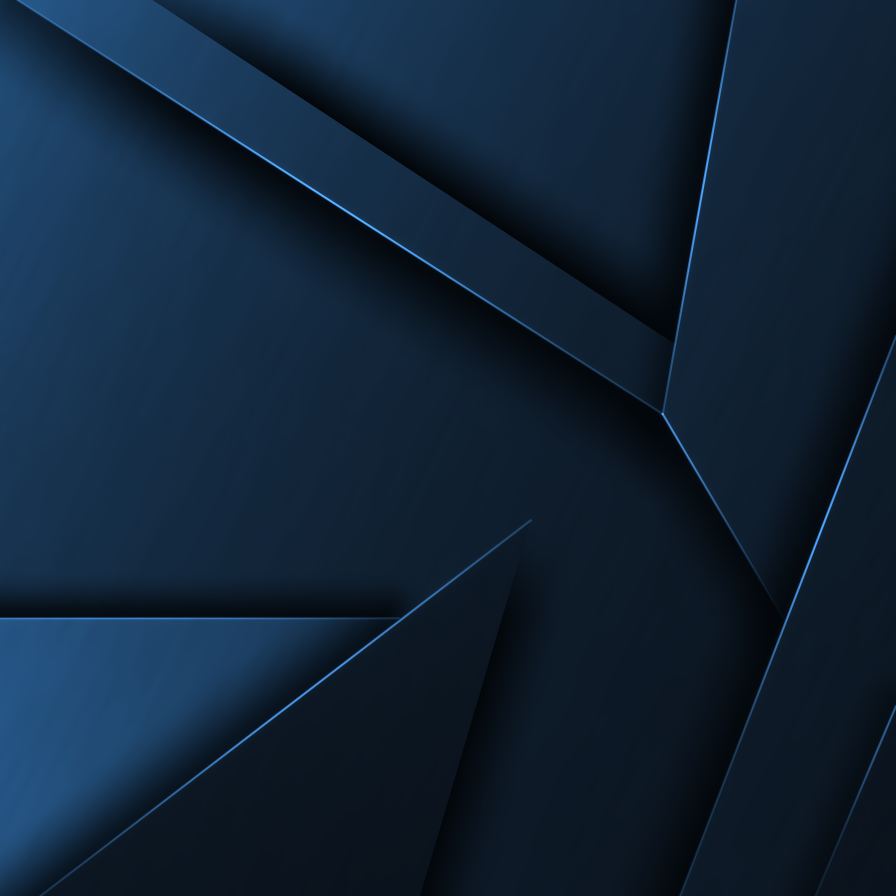
Give the GLSL for this background, as a Shadertoy shader.

```glsl
// Overlapping dark blue panels with soft shadows and thin lit edges.

float hash(vec2 p) {
    vec3 q = fract(vec3(p.xyx) * 0.1031);
    q += dot(q, q.yzx + 33.33);
    return fract((q.x + q.y) * q.z);
}

float noise(vec2 p) {
    vec2 i = floor(p), f = fract(p);
    f = f * f * (3.0 - 2.0 * f);
    return mix(mix(hash(i), hash(i + vec2(1, 0)), f.x),
               mix(hash(i + vec2(0, 1)), hash(i + vec2(1, 1)), f.x), f.y);
}

// Signed distance to the line a-b, positive on its left
float side(vec2 p, vec2 a, vec2 b) {
    vec2 d = normalize(b - a);
    return d.x * (p.y - a.y) - d.y * (p.x - a.x);
}

// Distance to the segment a-b, and the position along it
vec2 segment(vec2 p, vec2 a, vec2 b) {
    vec2 d = b - a;
    float h = clamp(dot(p - a, d) / dot(d, d), 0.0, 1.0);
    return vec2(length(p - a - d * h), h);
}

// Panel tone, fading with distance from the light
vec3 tone(float t) {
    return mix(vec3(0.035, 0.06, 0.09), vec3(0.14, 0.32, 0.50), exp(-2.2 * t));
}

void shade(inout vec3 col, float d, float width, float strength) {
    float fall = 1.0 - smoothstep(-0.3 * width, width, d);
    col = mix(col, vec3(0.008, 0.022, 0.035), min(fall * strength * 1.15, 1.0));
}

void fill(inout vec3 col, float d, vec3 paint) {
    float px = 1.0 / min(iResolution.x, iResolution.y);
    col = mix(col, paint, smoothstep(-0.6 * px, 0.6 * px, d));
}

// Thin highlight, brightest at the given place along the edge
void rim(inout vec3 col, vec2 p, vec2 a, vec2 b, float peak, float spread, float strength) {
    float px = 1.0 / min(iResolution.x, iResolution.y);
    vec2 s = segment(p, a, b);
    float along = (s.y - peak) / spread;
    float line = 1.0 - smoothstep(0.0003, 0.0009 + px, s.x);
    float power = strength * (0.2 + 0.8 * exp(-along * along));
    col += vec3(0.26, 0.55, 0.85) * (line + 0.1 * exp(-s.x * 350.0)) * power;
}

void mainImage(out vec4 fragColor, in vec2 fragCoord) {
    vec2 p = fragCoord / iResolution.xy;
    float light = dot(p - vec2(0, 1), vec2(0.8, -0.45));

    // Corners shared by the panels
    vec2 bandStart = vec2(0.019, 1.0), elbow = vec2(0.7396, 0.5378);
    vec2 bandTop = vec2(0.170, 1.0), bandEnd = vec2(0.749, 0.6185);
    vec2 rightTop = vec2(0.8216, 1.0), rightFoot = vec2(0.8745, 0.309);
    vec2 stripTop = vec2(1.0, 0.625), stripFoot = vec2(0.759, 0.0);
    vec2 tip = vec2(0.5924, 0.4193), wedgeLeft = vec2(0.045, 0.0), wedgeRight = vec2(0.4688, 0.0);
    vec2 cornerTop = vec2(1.0, 0.212), cornerFoot = vec2(0.91, 0.0);

    // Main panel, shaded by its neighbours
    vec3 col = tone(light);
    vec2 s = segment(p, bandStart, elbow);
    shade(col, s.x, 0.105, mix(0.65, 1.0, smoothstep(0.0, 0.3, s.y)));
    shade(col, segment(p, elbow, rightFoot).x, 0.075, 0.9);

    // Bright panel at the lower left
    float wedgeEdge = side(p, wedgeLeft, tip);
    shade(col, segment(p, vec2(-0.2, 0.31), vec2(0.43, 0.31)).x, 0.055, 0.95);
    vec3 paint = tone(0.6 * p.x - 0.02);
    shade(paint, wedgeEdge, 0.085, 0.85);
    fill(col, min(0.31 - p.y, wedgeEdge), paint);
    rim(col, p, vec2(0.0, 0.31), vec2(0.445, 0.31), 0.35, 0.6, 0.45);

    // Dark wedge
    s = segment(p, tip, wedgeRight);
    shade(col, s.x, 0.075, 0.95 * smoothstep(0.0, 0.3, s.y) * step(wedgeEdge, 0.0));
    fill(col, min(-wedgeEdge, side(p, wedgeRight, tip)), tone(light + 0.15 + max(0.4 - p.y, 0.0)));
    rim(col, p, tip, wedgeLeft, 0.45, 0.33, 0.85);

    // Upper panel
    float bandUpper = side(p, bandTop, bandEnd);
    float rightShadow = segment(p, rightTop, elbow).x;
    s = segment(p, bandTop, bandEnd);
    paint = tone(light - 0.13);
    shade(paint, s.x, 0.08, mix(0.55, 1.0, smoothstep(0.0, 0.3, s.y)));
    shade(paint, rightShadow, 0.075, 0.95);
    fill(col, bandUpper, paint);

    // Diagonal band
    paint = tone(light - 0.06);
    shade(paint, rightShadow, 0.05, 0.6);
    fill(col, min(side(p, bandStart, elbow), -bandUpper), paint);
    rim(col, p, bandStart, elbow, 0.5, 0.27, 1.0);

    // Right panel
    fill(col, min(side(p, rightTop, elbow), side(p, elbow, rightFoot)), tone(light - 0.24));
    rim(col, p, rightTop, elbow, 0.45, 0.38, 0.9);
    rim(col, p, elbow, rightFoot, 0.08, 0.45, 0.75);

    // Slanted strip, with a smaller corner panel on top of it
    float strip = side(p, stripTop, stripFoot);
    paint = tone(light - 0.18);
    shade(paint, segment(p, cornerTop, cornerFoot).x, 0.05, 0.65);
    fill(paint, side(p, cornerTop, cornerFoot), tone(light + 0.05));
    rim(paint, p, cornerTop, cornerFoot, 0.1, 0.45, 0.5);
    shade(col, -strip, 0.08, 0.93);
    fill(col, strip, paint);
    rim(col, p, stripTop, stripFoot, 0.34, 0.27, 0.95);

    // Faint slanted brushing
    float brush = noise(vec2(p.x * 90.0 - p.y * 45.0, p.x * 8.0 + p.y * 14.0));
    fragColor = vec4(clamp(col * (0.975 + 0.05 * brush), 0.0, 1.0), 1.0);
}
```
